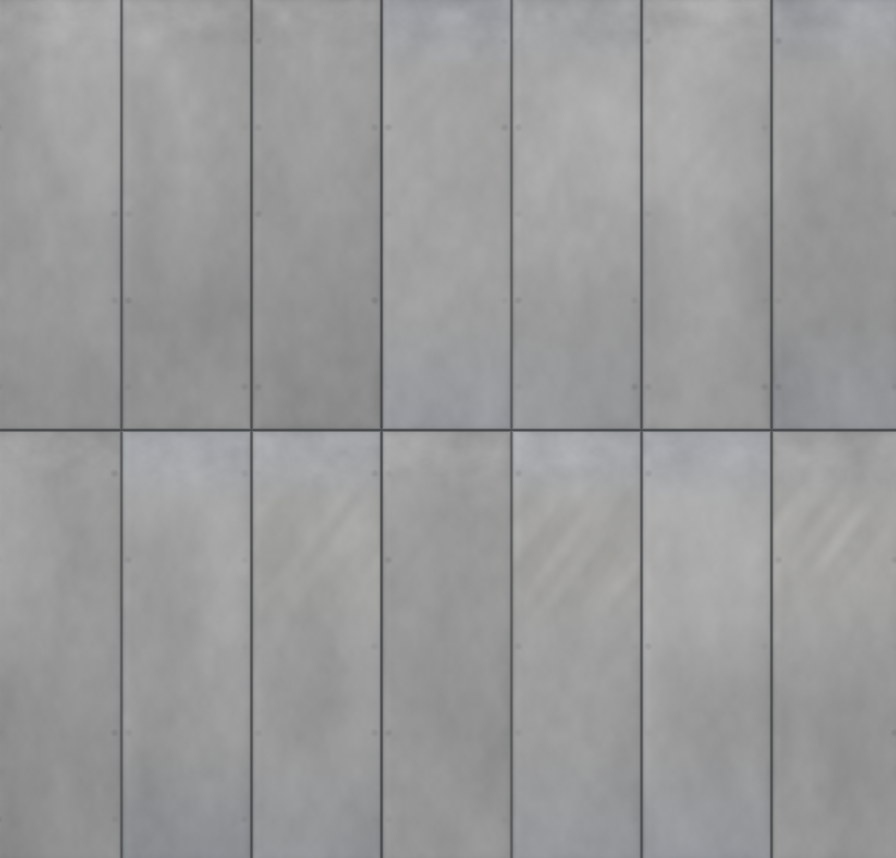
Write a Shadertoy shader that draws this texture.

```glsl
#define PANEL_SIZE vec2(0.1451, 0.504)
#define JOINT_CROSSING vec2(0.4258, 0.4986)
#define JOINT_HALF_WIDTH 0.0011
#define JOINT_SOFTNESS 0.0019
#define JOINT_COLOR vec3(0.25, 0.26, 0.27)
#define STEEL_COLOR vec3(0.609, 0.611, 0.610)
#define TONE_VARIATION 0.040
#define CLOUD_STRENGTH 0.11
#define GRAIN_STRENGTH 0.035
#define STREAK_STRENGTH 0.06
#define RIVETS_PER_PANEL 5.0

float hash(vec2 p) {
    vec3 q = fract(p.xyx * vec3(0.1031, 0.1030, 0.0973));
    q += dot(q, q.yzx + 33.33);
    return fract((q.x + q.y) * q.z);
}

float noise(vec2 p) {
    vec2 i = floor(p), f = fract(p);
    f = f * f * (3.0 - 2.0 * f);
    return mix(mix(hash(i), hash(i + vec2(1, 0)), f.x),
               mix(hash(i + vec2(0, 1)), hash(i + vec2(1, 1)), f.x), f.y);
}

float fbm(vec2 p) {
    float sum = 0.0, amplitude = 0.5;
    for (int i = 0; i < 4; i++) {
        sum += amplitude * noise(p);
        p = p * 2.03 + 17.1;
        amplitude *= 0.5;
    }
    return sum / 0.9375;
}

// Brushed and clouded metal; every panel has its own seed
vec3 panelColor(vec2 p, vec2 local, vec2 id) {
    vec2 seed = 40.0 + 19.0 * id;
    float tone = hash(seed) - 0.5;
    float tint = hash(seed + 5.3);
    float upper = smoothstep(0.80, 0.96, local.y);

    float light = TONE_VARIATION * tone;
    light += mix(-0.034, 0.030, smoothstep(0.0, 0.9, local.y));
    light += CLOUD_STRENGTH * (fbm(p * vec2(11.0, 6.0) + seed) - 0.5);
    light += GRAIN_STRENGTH * (fbm(p * vec2(70.0, 50.0) + seed) - 0.5);

    // Mottled wear along the upper end
    light += 0.08 * upper * (fbm(p * vec2(30.0, 45.0) + seed) - 0.5);

    // Diagonal scuffs on a few panels
    vec2 slanted = vec2(dot(p, vec2(0.80, -0.60)), dot(p, vec2(0.60, 0.80)));
    float scuffArea = smoothstep(0.50, 0.65, local.y) * smoothstep(0.92, 0.80, local.y);
    float scuffed = mix(0.15, 1.0, smoothstep(0.70, 0.95, hash(seed + 9.7)));
    light += STREAK_STRENGTH * scuffArea * scuffed
           * (noise(slanted * vec2(75.0, 9.0) + seed) - 0.5);

    // Cool ends and a warm patch
    float ends = max(upper, smoothstep(0.30, 0.0, local.y));
    vec3 cool = vec3(-0.010, -0.003, 0.015) * ends * smoothstep(0.45, 0.95, tint);
    vec3 warm = vec3(0.006, 0.002, -0.008) * scuffArea * scuffed;
    return STEEL_COLOR + light + cool + warm;
}

void mainImage(out vec4 fragColor, in vec2 fragCoord) {
    vec2 uv = fragCoord / iResolution.xy;
    vec2 aspect = vec2(iResolution.x / iResolution.y, 1.0);
    vec2 p = uv * aspect;
    float pixel = 1.0 / iResolution.y;

    vec2 grid = (uv - JOINT_CROSSING) / PANEL_SIZE;
    vec2 id = floor(grid), local = fract(grid);
    vec2 cellSize = PANEL_SIZE * aspect;
    vec2 toJoint = min(local, 1.0 - local) * cellSize;
    vec3 color = panelColor(p, local, id);

    // Barely visible rivets beside the vertical joints
    float rivetRow = local.y * RIVETS_PER_PANEL;
    float rivetY = (fract(rivetRow) - 0.5) * cellSize.y / RIVETS_PER_PANEL;
    float rivet = length(vec2(toJoint.x - 0.008, rivetY));
    float rivetWear = hash(vec2(id.x + step(0.5, local.x) * 0.4, floor(rivetRow) + 7.0 * id.y) + 60.0);
    color -= 0.06 * rivetWear * rivetWear * (1.0 - smoothstep(0.001, 0.005 + pixel, rivet));

    // Pale bevel on the right of each joint, soft shade on both sides
    float bevel = local.x * cellSize.x;
    color += 0.018 * smoothstep(0.002, 0.006, bevel) * smoothstep(0.014, 0.006, bevel);
    float nearest = min(toJoint.x, toJoint.y);
    color -= 0.06 * exp(-nearest / 0.004);

    // Dark joints, some vertical ones fainter
    float soft = max(JOINT_SOFTNESS, pixel);
    vec2 joint = 1.0 - smoothstep(JOINT_HALF_WIDTH - 0.5 * soft,
                                  JOINT_HALF_WIDTH + soft, toJoint);
    joint.x *= mix(0.55, 0.9, hash(vec2(round(grid.x) + 31.0, 12.0)));
    color = mix(color, JOINT_COLOR, max(joint.x, joint.y * 0.9));

    fragColor = vec4(clamp(color, 0.0, 1.0), 1.0);
}
```
